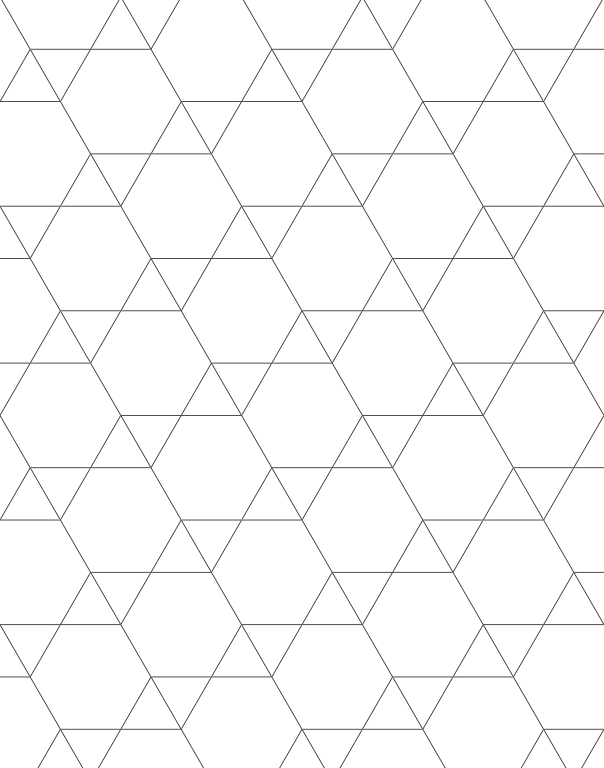
Reproduce this pattern procedurally as a WebGL 1 fragment shader.

```glsl
precision highp float;
// Thin-line tiling of hexagons and paired triangles on a white ground.

uniform vec2 u_resolution;

const float SQRT3 = 1.7320508;
const float EDGES_ACROSS = 10.0;            // tile edges across the canvas width
const vec2 ORIGIN = vec2(0.0, 1.212);       // lattice vertex, in edges from the centre
const float LINE_WIDTH = 0.014;             // in tile edges
const vec3 PAPER = vec3(1.0);
const vec3 INK = vec3(0.18);

// Distance to rows of dashes two edges long with gaps of two,
// each row stepped back by one and a half edges.
float dashedRows(vec2 p, float rowHeight) {
  float row = floor(p.y / rowHeight + 0.5);
  float along = mod(p.x + 1.5 * row + 1.0, 4.0) - 2.0;
  float pastEnd = max(abs(along) - 1.0, 0.0);
  return length(vec2(pastEnd, p.y - row * rowHeight));
}

// Distance to unbroken parallel lines with the given normal and spacing.
float parallelLines(vec2 p, vec2 normal, float spacing) {
  return abs(mod(dot(p, normal) + 0.5 * spacing, spacing) - 0.5 * spacing);
}

// Mirror a point in the line through the origin with this unit normal.
vec2 mirror(vec2 p, vec2 normal) {
  return p - 2.0 * dot(p, normal) * normal;
}

// Share of a pixel covered by a line, exact even when thinner than the pixel.
float lineCoverage(float dist, float width, float pixel) {
  float overlap = 0.5 * (width + pixel) - dist;
  return clamp(overlap, 0.0, min(width, pixel)) / pixel;
}

void main() {
  float edge = u_resolution.x / EDGES_ACROSS;
  vec2 p = (gl_FragCoord.xy - 0.5 * u_resolution) / edge - ORIGIN;
  p.y = -p.y;                               // rows are counted downwards

  // Long diagonals are also the mirror axes between the two dashed families.
  vec2 normal = vec2(0.5 * SQRT3, -0.5);
  float rowHeight = 0.5 * SQRT3;
  float dist = parallelLines(p, normal, SQRT3);
  dist = min(dist, dashedRows(p, rowHeight));
  dist = min(dist, dashedRows(mirror(p, normal), rowHeight));

  float ink = lineCoverage(dist, LINE_WIDTH, 1.0 / edge);
  gl_FragColor = vec4(mix(PAPER, INK, ink), 1.0);
}
```
